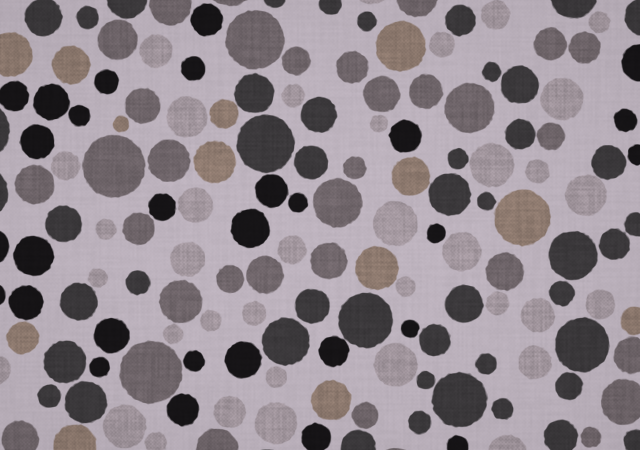
Reproduce this pattern procedurally as a Shadertoy shader.

```glsl
// Printed cotton with scattered, non-touching dots in five inks on pale cloth.
// Dots start on a turned, jittered grid, push their neighbours apart once,
// then shrink until they fit; a fine woven grain covers cloth and ink.

const float GRID = 10.0;        // dot cells per canvas height
const float TURN = 0.33;        // rotation of the dot grid, radians
const float JITTER = 0.30;      // random shift of a dot within its cell
const float PUSH = 0.55;        // strength of the spreading step
const float MAX_PUSH = 0.30;    // longest spreading move, in cells
const float GAP = 0.05;         // cloth left between neighbours, in cells
const float MIN_RADIUS = 0.16;  // dots squeezed below this are left out
const float SOFT = 0.024;       // half width of the dot edge, in cells
const float RAGGED = 0.035;     // roughness of the dot edge, in cells
const float THREADS = 135.0;    // threads per canvas height

const vec3 CLOTH = vec3(0.735, 0.695, 0.737);
const vec3 BLACK = vec3(0.085, 0.077, 0.086);
const vec3 CHARCOAL = vec3(0.230, 0.220, 0.230);
const vec3 GREY = vec3(0.430, 0.392, 0.410);
const vec3 TAN = vec3(0.550, 0.473, 0.430);
const vec3 PALE = vec3(0.628, 0.583, 0.612);

// Running shares of black, charcoal, grey and tan; the rest is pale
const vec4 SMALL_INKS = vec4(0.25, 0.52, 0.71, 0.83);
const vec4 MEDIUM_INKS = vec4(0.00, 0.20, 0.55, 0.72);
const vec4 LARGE_INKS = vec4(0.00, 0.55, 0.80, 1.00);

vec3 hash3(vec2 p) {
    vec3 q = fract(p.xyx * vec3(0.1031, 0.1030, 0.0973));
    q += dot(q, q.yxz + 33.33);
    return fract((q.xxy + q.yzz) * q.zyx);
}

float noise(vec2 p) {
    vec2 i = floor(p), f = fract(p);
    f = f * f * (3.0 - 2.0 * f);
    return mix(mix(hash3(i).x, hash3(i + vec2(1, 0)).x, f.x),
               mix(hash3(i + vec2(0, 1)).x, hash3(i + vec2(1, 1)).x, f.x), f.y);
}

float wantedRadius(float h) {
    float r = h < 0.30 ? 0.26 : h < 0.65 ? 0.42 : h < 0.92 ? 0.55 : 0.82;
    return r * (0.94 + 0.12 * fract(h * 37.0));
}

vec3 inkColour(float radius, float h) {
    vec4 s = radius < 0.48 ? SMALL_INKS : radius < 0.65 ? MEDIUM_INKS : LARGE_INKS;
    return h < s.x ? BLACK : h < s.y ? CHARCOAL : h < s.z ? GREY : h < s.w ? TAN : PALE;
}

// Woven grain around zero: streaky threads both ways plus their crossings
float weave(vec2 p) {
    vec2 t = p * THREADS;
    float streaks = noise(t * vec2(0.12, 1.6)) + noise(t * vec2(1.6, 0.12) + 71.0) - 1.0;
    float crossings = sin(6.2832 * t.x) * sin(6.2832 * t.y);
    return 0.7 * streaks + 0.25 * crossings + 0.5 * (noise(t * 1.7 + 19.0) - 0.5);
}

void mainImage(out vec4 fragColor, in vec2 fragCoord) {
    vec2 p = fragCoord / iResolution.y;
    float c = cos(TURN), s = sin(TURN);
    vec2 g = mat2(c, s, -s, c) * p * GRID + 40.0;
    vec2 home = floor(g);

    // Jittered dots of the 7 x 7 cells around: centre and wanted radius
    vec3 loose[49];
    for (int i = 0; i < 49; i++) {
        vec2 cell = vec2(i % 7 - 3, i / 7 - 3);
        vec3 h = hash3(home + cell);
        loose[i] = vec3(cell + 0.5 + JITTER * (2.0 * h.xy - 1.0), wantedRadius(h.z));
    }

    // Spread the inner 5 x 5 dots; small ones give way to large ones
    vec3 settled[25];
    for (int i = 0; i < 25; i++) {
        int k = (i / 5 + 1) * 7 + i % 5 + 1;
        vec3 a = loose[k];
        vec2 move = vec2(0);
        for (int n = 0; n < 9; n++) {
            if (n == 4) continue;
            vec3 b = loose[k + (n / 3 - 1) * 7 + n % 3 - 1];
            vec2 away = a.xy - b.xy;
            float d = max(length(away), 0.001);
            float overlap = max(a.z + b.z + GAP - d, 0.0);
            move += away / d * overlap * b.z / (a.z + b.z);
        }
        move *= PUSH;
        move *= min(1.0, MAX_PUSH / max(length(move), 0.001));
        settled[i] = vec3(a.xy + move, a.z);
    }

    // Shrink the nearest 3 x 3 dots to fit, then print them
    float grain = weave(p);
    float rough = RAGGED * (noise(p * THREADS * 0.9 + 5.0) - 0.5);
    vec3 colour = CLOTH;
    float inked = 0.0;
    for (int i = 0; i < 9; i++) {
        int k = (i / 3 + 1) * 5 + i % 3 + 1;
        vec3 a = settled[k];
        float radius = a.z;
        for (int n = 0; n < 9; n++) {
            if (n == 4) continue;
            vec3 b = settled[k + (n / 3 - 1) * 5 + n % 3 - 1];
            radius = min(radius, (distance(a.xy, b.xy) - GAP) * a.z / (a.z + b.z));
        }
        if (radius < MIN_RADIUS) continue;
        vec2 cell = home + vec2(i % 3 - 1, i / 3 - 1);
        float edge = distance(g - home, a.xy) - radius + rough;
        float cover = 1.0 - smoothstep(-SOFT, SOFT, edge);
        colour = mix(colour, inkColour(a.z, hash3(cell + 517.0).y), cover);
        inked = max(inked, cover);
    }

    // Grain shows more in the ink; light falls off gently to the corners
    colour *= 1.0 + grain * mix(0.035, 0.13, inked);
    vec2 fromCentre = fragCoord / iResolution.xy - 0.5;
    colour *= 1.015 - 0.13 * dot(fromCentre, fromCentre);
    fragColor = vec4(clamp(colour, 0.0, 1.0), 1.0);
}
```
